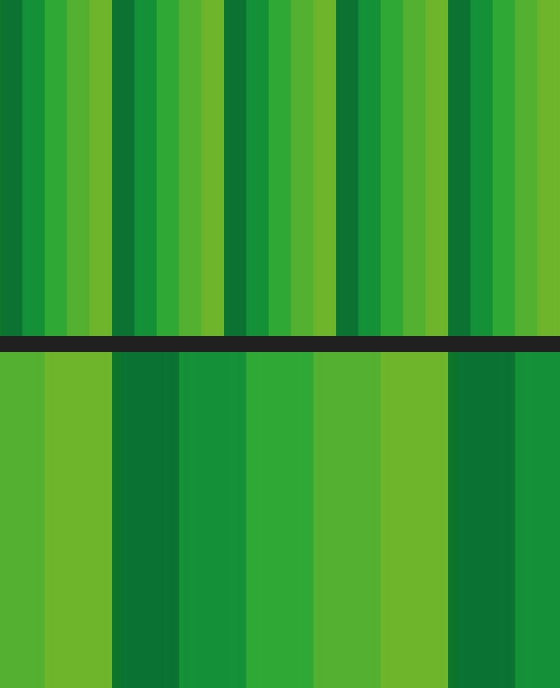
Top, the full canvas; bottom, a detail of the centre.
Write a Shadertoy shader that draws this pattern.

```glsl
// Vertical stripes stepping from deep green to lime, repeated across the canvas.

const float REPEATS = 5.0;       // colour runs across the canvas
const int BANDS = 5;             // equal stripes in one run
const float FRINGE_WIDTH = 0.15; // warm edge of the deep stripe, in stripe widths
const float RIPPLE = 0.006;      // faint tonal ripple beside the stripe edges
const float RIPPLE_REACH = 0.35; // how far the ripple extends, in stripe widths

const vec3 FRINGE = vec3(0.05, 0.46, 0.16);
const vec3 STRIPES[BANDS] = vec3[BANDS](
    vec3(0.04, 0.45, 0.20),
    vec3(0.08, 0.57, 0.22),
    vec3(0.19, 0.66, 0.21),
    vec3(0.33, 0.69, 0.19),
    vec3(0.43, 0.71, 0.17));

float hash(float n) {
    return fract(sin(n * 12.99 + 4.1) * 437.58);
}

// Colour of one stripe; t runs from 0 to 1 across it
vec3 stripeColor(float index, float t, float blur) {
    float total = REPEATS * float(BANDS);
    float wrapped = mod(index + 0.5, total) - 0.5;
    int band = int(mod(wrapped + 0.5, float(BANDS)));
    vec3 color = STRIPES[band];

    if (band == 0) {
        float fringe = 1.0 - smoothstep(FRINGE_WIDTH - blur, FRINGE_WIDTH + blur, t);
        color = mix(color, FRINGE, fringe);
    }

    // Slightly different ripple in every stripe, fading toward its middle
    float edge = min(t, 1.0 - t);
    float fade = 1.0 - smoothstep(0.0, RIPPLE_REACH, edge);
    return color + RIPPLE * hash(wrapped) * fade * cos(edge * 30.0);
}

void mainImage(out vec4 fragColor, in vec2 fragCoord) {
    float total = REPEATS * float(BANDS);
    float x = fragCoord.x / iResolution.x * total;
    float pixel = total / iResolution.x;

    // Blend the two stripes at the nearest edge over one pixel
    float edge = floor(x + 0.5);
    float offset = x - edge;
    float blend = clamp(offset / pixel + 0.5, 0.0, 1.0);
    vec3 left = stripeColor(edge - 1.0, min(1.0 + offset, 1.0), 0.5 * pixel);
    vec3 right = stripeColor(edge, max(offset, 0.0), 0.5 * pixel);

    fragColor = vec4(mix(left, right, blend), 1.0);
}
```
